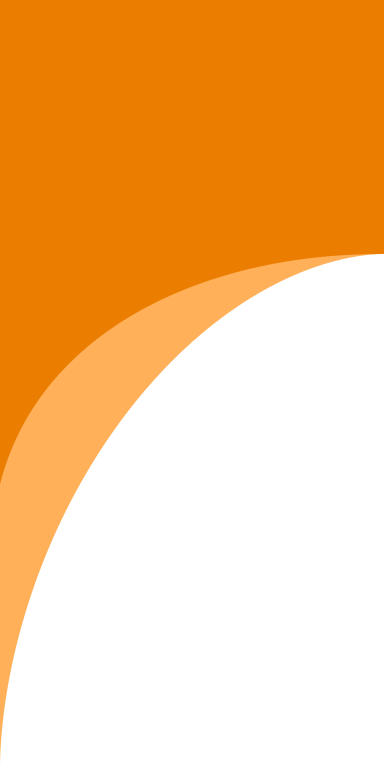
This background is drawn by a WebGL 2 fragment shader. Its source:

```glsl
#version 300 es
precision highp float;

uniform vec2 u_resolution;
out vec4 fragColor;

const vec3 DEEP_ORANGE = vec3(0.922, 0.490, 0.0);
const vec3 LIGHT_ORANGE = vec3(1.0, 0.690, 0.345);
const vec3 WHITE = vec3(1.0);

// Superellipse field: negative inside; flat below its centre line
float domeField(vec2 p, vec2 apex, vec2 radii, vec2 power) {
    vec2 center = apex - vec2(0.0, radii.y);
    vec2 q = (p - center) / radii;
    vec2 terms = pow(vec2(abs(q.x), max(q.y, 0.0)), power);
    return terms.x + terms.y - 1.0;
}

// Edge coverage, one pixel wide at any canvas size
float coverage(float field) {
    float width = max(length(vec2(dFdx(field), dFdy(field))), 1e-5);
    return clamp(0.5 - field / width, 0.0, 1.0);
}

void main() {
    vec2 uv = gl_FragCoord.xy / u_resolution;

    // Both domes share an apex on the right edge
    vec2 apex = vec2(1.0, 0.6693);
    float band = domeField(uv, apex, vec2(1.026, 0.4232), vec2(2.08, 2.4));
    float dome = domeField(uv, apex, vec2(1.0, 0.6693), vec2(1.8));

    // Layer from back to front
    vec3 color = mix(DEEP_ORANGE, LIGHT_ORANGE, coverage(band));
    color = mix(color, WHITE, coverage(dome));
    fragColor = vec4(color, 1.0);
}
```
